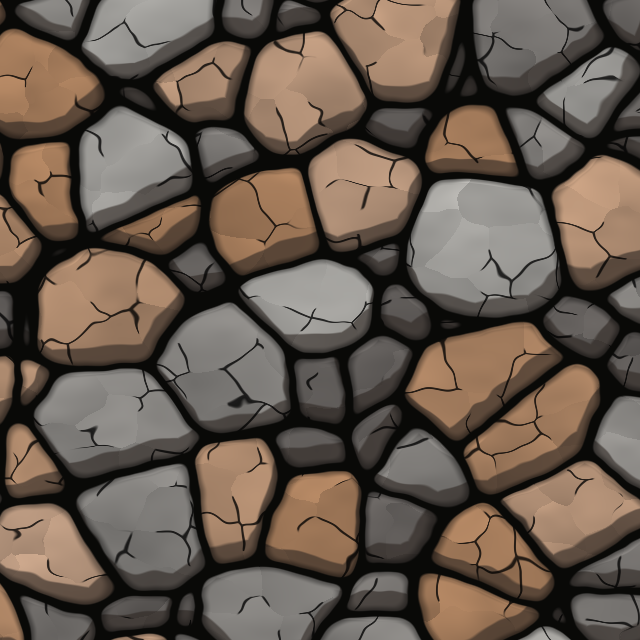
This texture is drawn by a three.js fragment shader. Its source:

```glsl
varying vec2 vUv;

const vec2 STONE_GRID = vec2(7.5, 8.8);
const vec3 GAP_BLACK = vec3(0.035, 0.035, 0.028);
const vec3 BROWN = vec3(0.60, 0.45, 0.33);
const vec3 ROSY_TAN = vec3(0.69, 0.57, 0.48);
const vec3 DARK_GREY = vec3(0.36, 0.345, 0.335);
const vec3 PALE_GREY = vec3(0.62, 0.615, 0.60);
const vec3 SHADE_BROWN = vec3(0.31, 0.26, 0.23);

struct Cell {
  vec2 id;
  vec2 site;
  float size;   // 0 pebble, 1 boulder
  float edge;   // rounded distance to the border
  float under;  // negative on the faces turned down
  float rim;    // distance to the borders turned up
};

vec3 hash3(vec2 p) {
  vec3 q = fract(p.xyx * vec3(0.1031, 0.1030, 0.0973));
  q += dot(q, q.yxz + 33.33);
  return fract((q.xxy + q.yzz) * q.zyx);
}

float noise(vec2 p) {
  vec2 i = floor(p);
  vec2 f = fract(p);
  f = f * f * (3.0 - 2.0 * f);
  float low = mix(hash3(i).x, hash3(i + vec2(1.0, 0.0)).x, f.x);
  float high = mix(hash3(i + vec2(0.0, 1.0)).x, hash3(i + 1.0).x, f.x);
  return mix(low, high, f.y);
}

vec2 warp(vec2 p, float scale, float amount) {
  return p + amount * (vec2(noise(p * scale), noise(p * scale + 37.0)) - 0.5);
}

float smoothMin(float a, float b, float k) {
  float h = max(k - abs(a - b), 0.0) / k;
  return min(a, b) - h * h * k * 0.25;
}

// Weighted Voronoi cell: a larger spread gives more unequal sizes
Cell findCell(vec2 p, float spread, float rounding) {
  vec2 base = floor(p);
  Cell c = Cell(base, base, 0.0, 1.0, 1.0, 1.0);
  float best = 100.0;
  for (int y = -2; y <= 2; y++) {
    for (int x = -2; x <= 2; x++) {
      vec2 id = base + vec2(float(x), float(y));
      vec3 h = hash3(id + 71.0);
      vec2 site = id + 0.08 + 0.84 * h.xy;
      float power = dot(p - site, p - site) - spread * h.z * h.z;
      if (power < best) {
        best = power;
        c.id = id;
        c.site = site;
        c.size = h.z;
      }
    }
  }
  for (int y = -2; y <= 2; y++) {
    for (int x = -2; x <= 2; x++) {
      vec2 id = base + vec2(float(x), float(y));
      vec3 h = hash3(id + 71.0);
      vec2 site = id + 0.08 + 0.84 * h.xy;
      float span = length(site - c.site);
      if (span > 0.001) {
        vec2 normal = (site - c.site) / span;
        float power = dot(p - site, p - site) - spread * h.z * h.z;
        float dist = 0.5 * (power - best) / span;
        c.edge = smoothMin(c.edge, dist, rounding);
        c.under = min(c.under, dist - 0.29 * max(0.25 * normal.x - normal.y, 0.0));
        c.rim = min(c.rim, dist + 0.4 * (1.0 - smoothstep(0.2, 0.7, normal.y)));
      }
    }
  }
  return c;
}

vec3 stoneColour(Cell stone) {
  vec3 h = hash3(stone.id + 19.0);
  float warm = step(h.x, mix(0.2, 0.72, smoothstep(0.3, 0.75, stone.size)));
  vec3 grey = mix(DARK_GREY, PALE_GREY, h.y * smoothstep(0.1, 0.6, stone.size));
  return mix(grey, mix(BROWN, ROSY_TAN, h.z * h.z), warm);
}

void main() {
  vec2 p = warp(vUv * STONE_GRID, 1.3, 0.2);
  p = warp(p, 5.0, 0.035);
  Cell stone = findCell(p, 1.15, 0.14);
  vec2 offset = p - stone.site;
  vec3 colour = stoneColour(stone);

  // Chipped planes, each with its own tilt
  vec2 q = warp(offset * 1.5 + stone.id * 7.3, 3.0, 0.22);
  Cell facet = findCell(q, 0.4, 0.02);
  vec3 tilt = hash3(facet.id + 5.0) - 0.5;
  float tone = 0.16 * tilt.z + 0.25 * dot(q - facet.site, tilt.xy);
  tone += 0.10 * clamp(offset.y, -0.7, 0.7);
  tone += 0.07 * (noise(p * vec2(3.0, 5.0)) - 0.5);
  colour *= 1.03 + tone;

  // Shaded lower faces and pale upper rims
  float under = stone.under + 0.09 * (noise(p * 4.0) - 0.5);
  vec3 shade = mix(colour * 0.62, SHADE_BROWN, 0.35);
  colour = mix(shade, colour, smoothstep(-0.012, 0.022, under));
  float rimWidth = 0.07 + 0.05 * noise(p * 2.5);
  float rim = 1.0 - smoothstep(rimWidth, rimWidth + 0.025, stone.rim);
  colour *= 1.0 + 0.2 * rim * smoothstep(0.3, 0.6, noise(p * 1.7 + 11.0));

  // Broken cracks that taper out
  float strength = smoothstep(0.48, 0.72, noise(q * 1.8 + 53.0));
  float crack = 1.0 - smoothstep(0.008 * strength, 0.008 * strength + 0.026, facet.edge);
  colour = mix(colour, colour * 0.22, crack * smoothstep(0.0, 0.35, strength));

  // Dark joints with a soft contact shadow
  float inside = stone.edge - 0.036 - 0.025 * noise(p * 2.0 + 23.0);
  colour *= mix(0.62, 1.0, smoothstep(0.0, 0.09, inside));
  colour = mix(GAP_BLACK, colour, smoothstep(-0.012, 0.014, inside));
  gl_FragColor = vec4(colour, 1.0);
}
```
